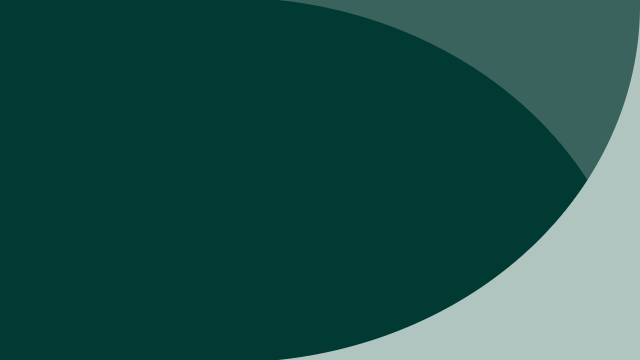
A WebGL 1 fragment shader for this background:

```glsl
precision highp float;
// Flat backdrop: two mirrored elliptical curves part deep green from sage and mist.
uniform vec2 u_resolution;

const vec3 DEEP_GREEN = vec3(0.004, 0.222, 0.200);
const vec3 SAGE = vec3(0.226, 0.390, 0.363);
const vec3 MIST = vec3(0.692, 0.773, 0.754);

// Curve shape, as fractions of the canvas width and height
const vec2 CURVE_CENTER = vec2(0.358, 0.986);
const vec2 CURVE_RADII = vec2(0.642, 0.993);

// Smooth coverage of the area beyond the lower right quarter of the ellipse
float outsideCurve(vec2 uv) {
  vec2 offset = max(vec2(uv.x - CURVE_CENTER.x, CURVE_CENTER.y - uv.y), 0.0);
  vec2 q = offset / CURVE_RADII;
  float radius = max(length(q), 0.0001);

  // Divide by the gradient to get the distance in pixels
  vec2 gradient = q / (radius * CURVE_RADII * u_resolution);
  float pixels = (radius - 1.0) / max(length(gradient), 0.00001);
  return clamp(pixels + 0.5, 0.0, 1.0);
}

void main() {
  vec2 uv = gl_FragCoord.xy / u_resolution;
  vec2 mirrored = vec2(uv.x, 1.0 - uv.y);

  // Upper curve first, then the lower curve over it
  vec3 color = mix(DEEP_GREEN, SAGE, outsideCurve(mirrored));
  color = mix(color, MIST, outsideCurve(uv));
  gl_FragColor = vec4(color, 1.0);
}
```
